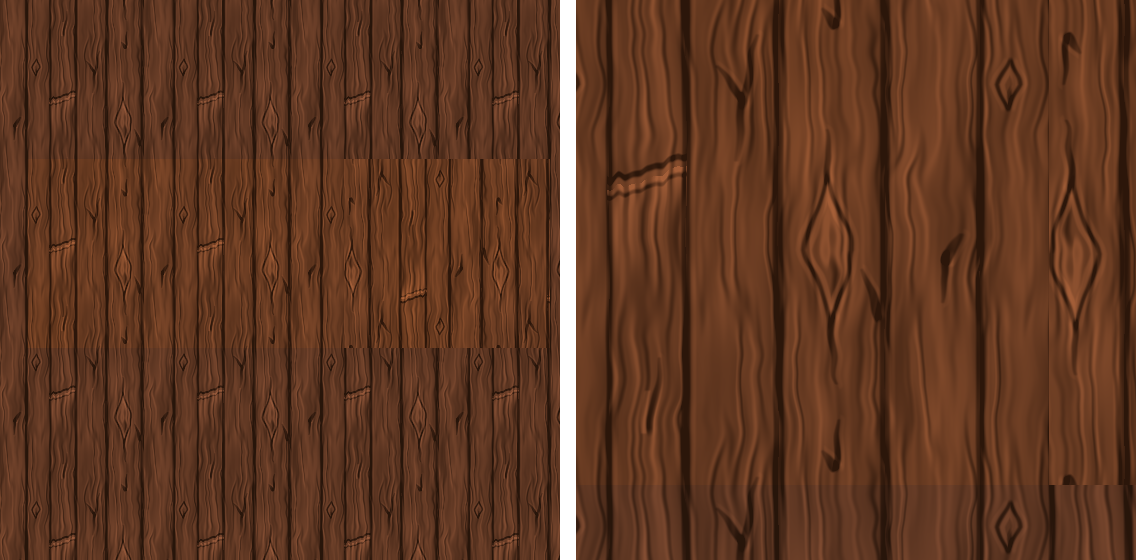
Left, the full canvas; right, a detail of the centre.
Reproduce this texture procedurally as a three.js fragment shader.

```glsl
// Tiled dark wooden planks with grain, knots, cracks, a split joint and a warmer turned patch.
varying vec2 vUv;

float hash(vec2 p) {
  p = fract(p * vec2(0.1731, 0.2317));
  p += dot(p, p.yx + 21.37);
  return fract(p.x * p.y * 37.1);
}

// Value noise that wraps after "period" cells
float noise(vec2 p, vec2 period) {
  vec2 i = floor(p), f = fract(p);
  f = f * f * (3.0 - 2.0 * f);
  vec2 a = mod(i, period), b = mod(i + 1.0, period);
  return mix(mix(hash(a), hash(vec2(b.x, a.y)), f.x),
             mix(hash(vec2(a.x, b.y)), hash(b), f.x), f.y);
}

// Shortest wrapped offset from a point in the tile
vec2 offsetFrom(vec2 q, vec2 center) {
  return fract(q - center + 0.5) - 0.5;
}

float stroke(float d, float halfWidth) {
  return 1.0 - smoothstep(halfWidth, halfWidth + 0.007, abs(d));
}

// Dark gap between planks with shaded sides and a thin lit edge
float gap(float u, float at, float width) {
  float d = fract(u - at + 0.5) - 0.5;
  return -0.30 * stroke(d, width) - 0.20 * exp(-abs(d) * 50.0)
    + 0.11 * stroke(d - width - 0.012, 0.001);
}

// Crack from a to b, thin at both ends, with a lit side
float crack(vec2 d, vec2 a, vec2 b, float width) {
  vec2 ab = b - a;
  float h = clamp(dot(d - a, ab) / dot(ab, ab), 0.0, 1.0);
  float side = d.x - a.x - ab.x * h;
  float dist = length(d - a - ab * h), r = width * sqrt(h) * (1.0 - h) * 1.8;
  float fade = smoothstep(0.0, 0.15, h) * (1.0 - 0.6 * h);
  return fade * (0.16 * stroke(dist - r - 0.010, 0.001) * smoothstep(0.0, 0.006, side) - 0.46 * stroke(dist, r));
}

// Pointed knot: dark outline, lit inner rim, dark core
float knot(vec2 d, vec2 size) {
  float inside = max(0.0, 1.0 - abs(d.y) / size.y);
  float e = abs(d.x) - size.x * smoothstep(0.0, 1.1, inside);
  float ends = smoothstep(0.0, 0.2, inside);
  float core = length((d + vec2(-0.2, 0.4) * size) / (size * vec2(0.8, 1.0)));
  return ends * (0.18 * stroke(e + 0.013, 0.002) + 0.10 * stroke(e - 0.012, 0.001)
    - 0.36 * stroke(e, 0.001)) - 0.34 * (1.0 - smoothstep(0.1, 0.42, core));
}

// Pushes the grain sideways around a knot
float bulge(vec2 d, vec2 size) {
  float y = d.y / size.y;
  return d.x / (abs(d.x) + 0.02) * size.x * exp(-2.0 * y * y - 14.0 * abs(d.x));
}

float grainLine(vec2 s) {
  float n = noise(s * vec2(38.0, 3.0), vec2(38.0, 3.0));
  return 1.0 - smoothstep(0.0, 0.2, abs(n - 0.5));
}

void main() {
  // Warm band, whose right part is turned by half a turn
  float band = step(0.378, vUv.y) * step(vUv.y, 0.716) * step(0.049, vUv.x) * step(vUv.x, 0.983);
  float turned = band * step(0.615, vUv.x);
  vec2 t = vUv * 3.797;
  vec2 q = fract(mix(t - vec2(0.178, 0.0), vec2(3.05, 4.923) - t, turned));

  float wobble = noise(q * vec2(7.0, 9.0), vec2(7.0, 9.0)) - 0.5;
  float ripple = noise(q * vec2(12.0, 22.0), vec2(12.0, 22.0)) - 0.5;
  float u = q.x + 0.005 * wobble;
  float plank = step(0.163, u) + step(0.336, u) + step(0.544, u) + step(0.786, u) - 5.0 * step(1.0, u);
  vec2 smallKnot = offsetFrom(q, vec2(0.06, 0.34));
  vec2 bigKnot = offsetFrom(q, vec2(0.66, 0.966));
  vec2 fork = offsetFrom(q, vec2(0.45, 0.3));

  // Slanted joint with a ragged lip
  float joint = offsetFrom(q, vec2(0.25, 0.129)).y - 0.29 * (q.x - 0.25);
  joint += 0.014 * (noise(q * vec2(60.0, 8.0), vec2(60.0, 8.0)) - 0.5);
  float onJoint = step(0.158, u) * step(u, 0.338);

  // Grain, bent by the knots
  vec2 s = q;
  s.x += 0.028 * wobble + 0.008 * ripple + 0.37 * plank;
  s.x -= bulge(smallKnot, vec2(0.025, 0.06)) + bulge(bigKnot, vec2(0.045, 0.17));
  float fine = noise(s * vec2(84.0, 7.0), vec2(84.0, 7.0));
  float broad = noise(s * vec2(20.0, 5.0), vec2(20.0, 5.0));
  float tone = 0.585 + 0.19 * (fine - 0.5) + 0.17 * (broad - 0.5);
  tone += 0.07 * (hash(vec2(plank + 3.0, 8.0)) - 0.5);
  tone += 0.16 * grainLine(s + vec2(0.009, 0.0)) - 0.24 * grainLine(s);

  // Knots and cracks
  vec2 w = vec2(0.02 * wobble + 0.016 * ripple, 0.0);
  tone += knot(smallKnot + w, vec2(0.027, 0.065));
  tone += knot(bigKnot + w, vec2(0.052, 0.19));
  tone += crack(bigKnot + w, vec2(0.0, -0.13), vec2(0.025, -0.30), 0.007);
  tone += crack(bigKnot + w, vec2(0.0, 0.14), vec2(-0.012, 0.27), 0.005);
  tone += crack(fork + w, vec2(0.01, -0.02), vec2(0.045, 0.15), 0.008);
  tone += crack(fork + w, vec2(0.015, 0.0), vec2(-0.045, 0.08), 0.007);
  tone += crack(fork + w, vec2(0.01, 0.03), vec2(0.0, -0.13), 0.006);
  vec2 nick = offsetFrom(q, vec2(0.672, 0.49)) + w;
  tone += crack(nick, vec2(0.012, -0.025), vec2(-0.028, 0.02), 0.009);
  tone += crack(nick, vec2(0.01, -0.03), vec2(0.008, 0.09), 0.007);
  vec2 split = offsetFrom(q, vec2(0.925, 0.95)) + w;
  tone += crack(split, vec2(-0.005, -0.02), vec2(0.024, 0.05), 0.012);
  tone += crack(split, vec2(0.0, 0.02), vec2(-0.01, -0.10), 0.007);
  tone += crack(offsetFrom(q, vec2(0.746, 0.82)) + w, vec2(0.03, -0.02), vec2(-0.015, 0.1), 0.010);
  vec2 slit = offsetFrom(q, vec2(0.257, 0.6)) + w;
  tone += crack(slit, vec2(0.0, -0.06), vec2(0.012, 0.12), 0.007);
  tone += 0.22 * stroke(slit.x + 0.013, 0.003) * stroke(slit.y, 0.045);

  // Joint lip, with pale splinters below
  float splinter = exp(joint * 10.0) * step(joint, 0.0) * smoothstep(0.25, 0.75, fine);
  tone += onJoint * (0.36 * splinter + 0.14 * stroke(joint - 0.001, 0.008)
    - 0.40 * stroke(joint - 0.022, 0.003) - 0.32 * stroke(joint + 0.019, 0.001));

  // Gaps between planks
  tone += gap(u, 0.0, 0.005) + gap(u, 0.163, 0.003) + gap(u, 0.336, 0.006)
    + gap(u, 0.544, 0.008) + gap(u, 0.786, 0.007);

  vec3 wood = mix(vec3(0.12, 0.06, 0.025), vec3(0.60, 0.36, 0.23), clamp(tone, 0.08, 1.0));
  float warmth = band * (0.45 + 0.55 * noise(vUv * vec2(11.0, 5.0), vec2(64.0)));
  wood *= mix(vec3(0.97, 0.96, 0.99), vec3(1.13, 1.07, 0.93), warmth);
  gl_FragColor = vec4(wood, 1.0);
}
```
